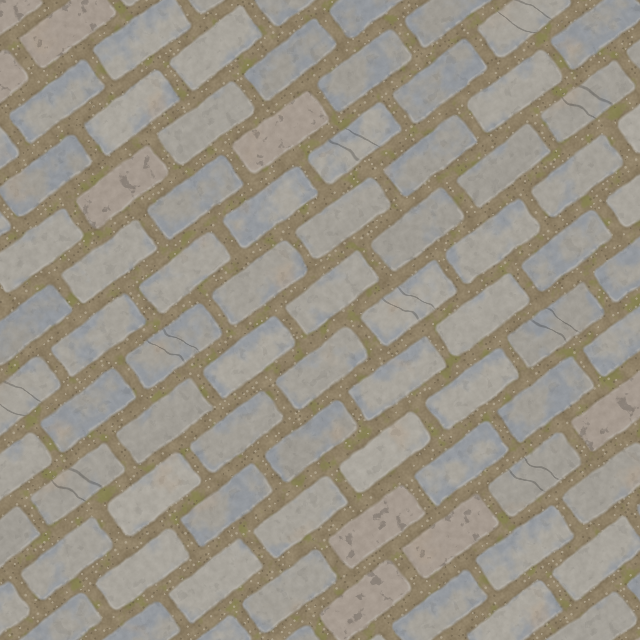
Reproduce this texture procedurally as a Shadertoy shader.

```glsl
// Worn grey paving bricks in slanted half-bond courses with mossy, gritty joints.
// A turned 6 by 12 brick tile wraps seamlessly; each brick is a rounded-box
// distance with hashed size, tilt and tone, weathered by periodic gradient noise.

const float BRICKS_ACROSS = 6.0;            // bricks along one tile side
const float TILE_SCALE = 6.02;              // brick lengths per canvas height
const vec2 COURSE_DIR = vec2(0.8, 0.6);     // direction of the courses
const vec2 ANCHOR = vec2(0.521, 0.542);     // centre of brick (0, 0)
const vec2 BRICK_HALF = vec2(0.443, 0.181); // half size, in brick pitches

const vec3 STONE_DARK = vec3(0.605, 0.590, 0.560);
const vec3 STONE_LIGHT = vec3(0.675, 0.658, 0.622);
const vec3 STONE_PINK = vec3(0.645, 0.595, 0.550);
const vec3 STAIN_BLUE = vec3(0.555, 0.580, 0.615);
const vec3 STAIN_SAND = vec3(0.690, 0.630, 0.560);
const vec3 RIM = vec3(0.730, 0.710, 0.675);
const vec3 SOIL_DARK = vec3(0.500, 0.445, 0.350);
const vec3 SOIL_LIGHT = vec3(0.615, 0.560, 0.460);
const vec3 MOSS = vec3(0.510, 0.510, 0.290);
const vec3 PEBBLE = vec3(0.720, 0.680, 0.600);

vec2 hash2(vec2 p) {
    vec3 a = fract(p.xyx * vec3(0.1031, 0.1030, 0.0973));
    a += dot(a, a.yzx + 33.33);
    return fract((a.xx + a.yz) * a.zy);
}

float corner(vec2 cell, vec2 offset, float period) {
    float angle = 6.2832 * hash2(mod(cell, period)).x;
    return dot(vec2(cos(angle), sin(angle)), offset);
}

// Gradient noise that repeats after "period" cells, about -0.7 to 0.7.
float gradientNoise(vec2 p, float period) {
    vec2 i = floor(p), f = fract(p), e = vec2(1.0, 0.0);
    vec2 w = f * f * f * (f * (f * 6.0 - 15.0) + 10.0);
    float low = mix(corner(i, f, period), corner(i + e, f - e, period), w.x);
    float high = mix(corner(i + e.yx, f - e.yx, period), corner(i + 1.0, f - 1.0, period), w.x);
    return mix(low, high, w.y);
}

float fbm(vec2 p, float freq) {
    float sum = 0.0, amp = 1.0;
    for (int k = 0; k < 4; k++) {
        sum += amp * gradientNoise(p * freq, BRICKS_ACROSS * freq);
        freq *= 2.0;
        amp *= 0.5;
    }
    return sum;
}

// Scattered round grains, one candidate per cell.
float grains(vec2 p, float freq, float density) {
    vec2 cell = mod(floor(p * freq), BRICKS_ACROSS * freq);
    vec2 h = hash2(cell + 17.0);
    float dist = length(fract(p * freq) - 0.3 - 0.4 * hash2(cell + 71.0));
    return step(h.x, density) * (1.0 - smoothstep(0.1, 0.2 + 0.15 * h.y, dist));
}

float roundedBox(vec2 p, vec2 halfSize, float radius) {
    vec2 d = abs(p) - halfSize + radius;
    return length(max(d, 0.0)) + min(max(d.x, d.y), 0.0) - radius;
}

vec3 jointColor(vec2 p, float dist) {
    float tone = 0.5 + 0.5 * fbm(p, 8.0) + 0.3 * gradientNoise(p * 40.0, BRICKS_ACROSS * 40.0);
    vec3 color = mix(SOIL_DARK, SOIL_LIGHT, clamp(tone, 0.0, 1.0));
    color = mix(color, MOSS, 0.65 * smoothstep(0.12, 0.6, fbm(p + 2.5, 5.0)));
    color = mix(color, PEBBLE, 0.7 * grains(p, 18.0, 0.3));
    color = mix(color, SOIL_DARK * 0.8, 0.5 * grains(p + 0.37, 20.0, 0.25));
    return color * mix(0.94, 1.0, smoothstep(0.0, 0.04, dist));
}

vec3 brickColor(vec2 local, vec2 id, float dist) {
    vec2 h = hash2(id + 5.0), kind = hash2(id + 43.0);
    vec2 p = local + floor(h * 50.0);       // own patch of noise per brick
    float cloud = fbm(p, 3.0), fine = fbm(p + 0.4, 14.0);
    float border = smoothstep(-0.12, 0.0, dist);

    vec3 color = mix(STONE_DARK, STONE_LIGHT, clamp(0.25 + 0.75 * h.x + 0.3 * cloud, 0.0, 1.0));
    float pink = step(0.88, kind.x);
    color = mix(color, STONE_PINK, 0.8 * pink);
    float blue = smoothstep(0.1, 0.85, cloud + 0.35 * border + 0.75 * kind.y - 0.25);
    color = mix(color, STAIN_BLUE, 0.75 * blue * (1.0 - pink));
    color = mix(color, STAIN_SAND, 0.6 * smoothstep(0.2, 0.7, fbm(p + 9.0, 2.0)) * step(0.45, h.y));
    color += 0.035 * fine;

    // Pits on the pink bricks, sparse chips elsewhere, cracks on a few.
    float pits = smoothstep(0.25, 0.5, fbm(p + 3.0, 8.0));
    color *= 1.0 - mix(0.05, 0.16, pink) * pits;
    float bend = 0.08 * gradientNoise(p * 5.0, 30.0);
    float crackX = abs(abs(local.x + 0.4 * local.y + bend) - 0.09);
    float crack = (1.0 - smoothstep(0.003, 0.014, crackX)) * step(0.94, h.y);
    color *= 1.0 - 0.2 * crack;

    // Pale worn rim, strongest along the lower edge.
    float rim = smoothstep(-0.035, -0.012, dist) * smoothstep(-0.4, 0.4, fine + 0.1);
    return mix(color, RIM, rim * mix(0.2, 0.6, smoothstep(0.0, -0.12, local.y)));
}

void mainImage(out vec4 fragColor, in vec2 fragCoord) {
    // Turn into course space and find the brick.
    vec2 uv = fragCoord / iResolution.y - ANCHOR;
    vec2 p = TILE_SCALE * vec2(dot(uv, COURSE_DIR), dot(uv, vec2(-COURSE_DIR.y, COURSE_DIR.x)));
    float row = floor(2.0 * p.y + 0.5);
    float x = p.x + 0.5 * mod(row, 2.0);
    float column = floor(x + 0.5);
    vec2 local = vec2(x - column, p.y - 0.5 * row);
    vec2 id = mod(vec2(column, row), BRICKS_ACROSS * vec2(1.0, 2.0));

    // Jitter the brick and roughen its outline.
    vec2 shift = hash2(id + 11.0) - 0.5, size = hash2(id + 29.0) - 0.5;
    vec2 q = local - 0.02 * shift + 0.06 * size.x * vec2(-local.y, local.x);
    q += 0.018 * vec2(fbm(p, 5.0), fbm(p + 3.3, 5.0));
    float dist = roundedBox(q, BRICK_HALF + 0.022 * size, 0.035 + 0.03 * hash2(id).x);

    float blur = 0.012 + 0.5 * TILE_SCALE / iResolution.y;
    float joint = smoothstep(-blur, blur, dist);
    fragColor = vec4(mix(brickColor(q, id, dist), jointColor(p, dist), joint), 1.0);
}
```
